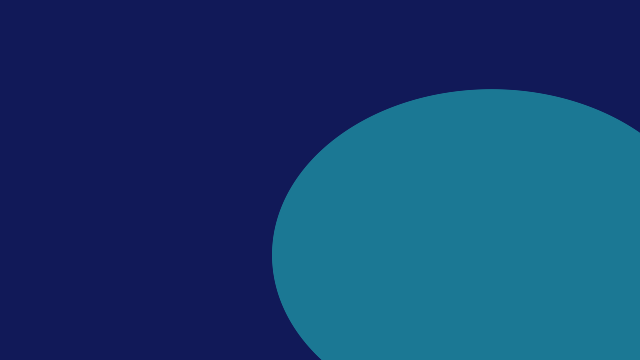
Give the GLSL for this background, as a WebGL 2 fragment shader.

```glsl
#version 300 es
precision highp float;

uniform vec2 u_resolution;
out vec4 fragColor;

const vec3 NAVY = vec3(0.067, 0.098, 0.345);
const vec3 TEAL = vec3(0.106, 0.471, 0.580);

// Approximate signed distance to an axis-aligned ellipse, accurate near its edge
float ellipseDistance(vec2 p, vec2 center, vec2 radii) {
    vec2 q = (p - center) / radii;
    float k = length(q);
    float slope = length(q / radii);
    return k * (k - 1.0) / max(slope, 1e-4);
}

// Coverage of a shape, softened over one pixel
float coverage(float dist, float pixel) {
    return 1.0 - smoothstep(-0.5 * pixel, 0.5 * pixel, dist);
}

void main() {
    // Canvas units: height is 1
    vec2 p = gl_FragCoord.xy / u_resolution.y;
    float pixel = 1.0 / u_resolution.y;

    // Large disc running off the lower right
    vec2 center = vec2(1.3655, 0.2917);
    vec2 radii = vec2(0.610, 0.4606);
    float disc = coverage(ellipseDistance(p, center, radii), pixel);

    fragColor = vec4(mix(NAVY, TEAL, disc), 1.0);
}
```
